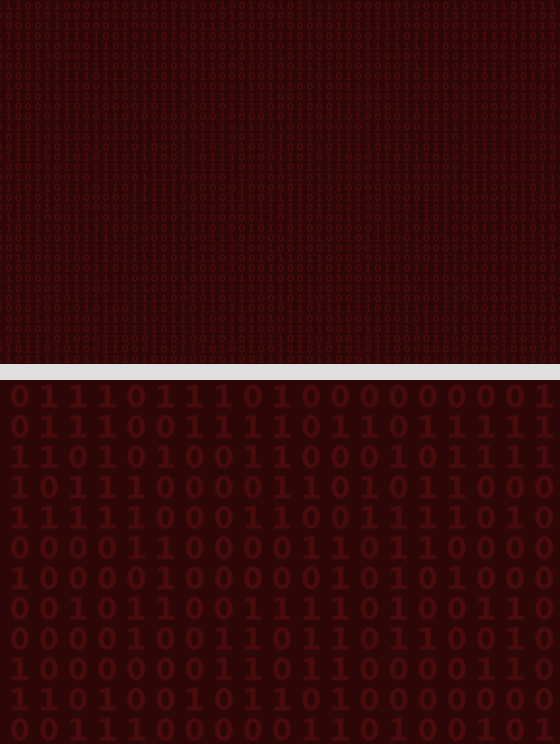
Top, the full canvas; bottom, a detail of the centre.
Write a Shadertoy shader that draws this pattern.

```glsl
// Rows of dim red binary digits on a dark maroon ground.

// Integer hash of a grid cell, 0 to 1
float hashCell(vec2 cell) {
    uvec2 k = uvec2(ivec2(cell) + 64) * uvec2(1597u, 3571u);
    uint h = (k.x ^ k.y) * 74729u;
    h = (h ^ (h >> 15)) * 48271u;
    h ^= h >> 13;
    return float(h & 65535u) / 65535.0;
}

float boxDistance(vec2 p, vec2 halfSize) {
    vec2 d = abs(p) - halfSize;
    return length(max(d, 0.0)) + min(max(d.x, d.y), 0.0);
}

// Approximate signed distance to an ellipse
float ellipseDistance(vec2 p, vec2 radii) {
    float k = length(p / radii);
    return k * (k - 1.0) / max(length(p / (radii * radii)), 0.001);
}

// Bold oval ring
float zeroDistance(vec2 p) {
    float outer = ellipseDistance(p, vec2(0.29, 0.375));
    float inner = ellipseDistance(p, vec2(0.125, 0.25));
    return max(outer, -inner);
}

// Stem, foot and slanted flag
float oneDistance(vec2 p) {
    float stem = boxDistance(p - vec2(0.01, 0.0), vec2(0.085, 0.37));
    float foot = boxDistance(p - vec2(0.01, -0.31), vec2(0.26, 0.06));
    vec2 slanted = vec2(p.x + 0.12, p.y - 0.29 - 0.2 * (p.x + 0.12));
    float flag = boxDistance(slanted, vec2(0.12, 0.058));
    return min(stem, min(foot, flag));
}

void mainImage(out vec4 fragColor, in vec2 fragCoord) {
    vec2 uv = fragCoord / iResolution.xy;

    // Character grid, shifted so the side columns are cut by the edges
    vec2 grid = uv * vec2(57.66, 36.05) - vec2(0.4, 0.0);
    vec2 cell = floor(grid);
    vec2 p = (fract(grid) - 0.5) * vec2(0.963, 1.0);

    // Random digit per cell
    float d = hashCell(cell) < 0.52 ? zeroDistance(p) : oneDistance(p);
    float soft = max(0.8 * 36.05 / iResolution.y, 0.045);
    float ink = 1.0 - smoothstep(-soft, soft, d);

    // Slight unevenness between digits
    ink *= 0.94 + 0.12 * hashCell(cell + vec2(71.0, 43.0));

    vec3 ground = vec3(0.175, 0.028, 0.028);
    vec3 digitRed = vec3(0.29, 0.042, 0.052);
    fragColor = vec4(mix(ground, digitRed, ink), 1.0);
}
```
